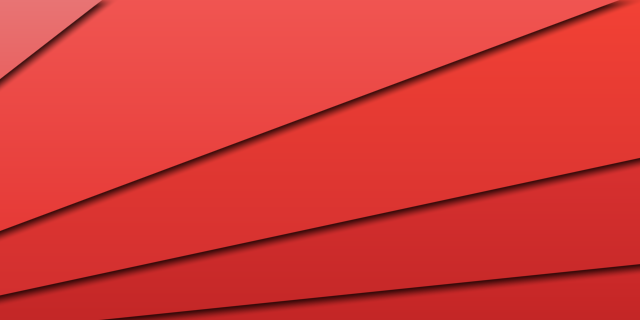
Give the GLSL for this background, as a WebGL 1 fragment shader.

```glsl
precision highp float;
// Stacked red paper sheets with slanted lower edges and soft drop shadows.

uniform vec2 u_resolution;

// Sheet edges: x = height at the left side, y = slope (canvas height = 1)
const vec2 EDGE_CORNER = vec2(0.7526, 0.775);
const vec2 EDGE_UPPER  = vec2(0.2780, 0.373);
const vec2 EDGE_MIDDLE = vec2(0.0768, 0.2148);
const vec2 EDGE_LOWER  = vec2(-0.0323, 0.1034);

// Sheet colours at the top and bottom of each gradient
const vec3 CORNER_TOP = vec3(0.910, 0.455, 0.455);
const vec3 CORNER_LOW = vec3(0.912, 0.385, 0.380);
const vec3 UPPER_TOP  = vec3(0.942, 0.332, 0.318);
const vec3 UPPER_LOW  = vec3(0.900, 0.226, 0.212);
const vec3 MIDDLE_TOP = vec3(0.950, 0.256, 0.208);
const vec3 MIDDLE_LOW = vec3(0.822, 0.184, 0.184);
const vec3 LOWER_TOP  = vec3(0.848, 0.192, 0.188);
const vec3 LOWER_LOW  = vec3(0.765, 0.152, 0.152);
const vec3 BASE_TOP   = vec3(0.805, 0.165, 0.165);
const vec3 BASE_LOW   = vec3(0.765, 0.148, 0.148);

// Shadow falloff, measured outward from a sheet's edge
const vec3 SHADOW_COLOR = vec3(0.06, 0.0, 0.0);
const float SHADOW_START = -0.0105;
const float SHADOW_END = 0.035;
const float SHADOW_ALPHA = 0.96;
const float TOP_FADE_END = 0.024;
const float EDGE_SOFTNESS = 0.0022;

// Vertical gradient between two heights
vec3 gradient(float y, float top, float low, vec3 topColor, vec3 lowColor) {
    return mix(lowColor, topColor, clamp((y - low) / (top - low), 0.0, 1.0));
}

// Lays one sheet and its shadow over the colour below
vec3 laySheet(vec3 below, vec3 sheet, vec2 p, vec2 edge) {
    float outside = (edge.x + edge.y * p.x - p.y) / length(vec2(1.0, edge.y));

    // The shadow also softens under the sheet's top border
    float shadow = 1.0 - smoothstep(SHADOW_START, SHADOW_END, outside);
    shadow *= smoothstep(SHADOW_START, TOP_FADE_END, 1.0 - p.y);
    vec3 shaded = mix(below, SHADOW_COLOR, SHADOW_ALPHA * shadow);

    float softness = max(EDGE_SOFTNESS, 0.75 / u_resolution.y);
    return mix(sheet, shaded, smoothstep(-softness, softness, outside));
}

void main() {
    vec2 p = gl_FragCoord.xy / u_resolution.y;

    // Sheets from the bottom of the stack to the top
    vec3 color = gradient(p.y, 0.18, 0.0, BASE_TOP, BASE_LOW);
    color = laySheet(color, gradient(p.y, 0.50, 0.0, LOWER_TOP, LOWER_LOW), p, EDGE_LOWER);
    color = laySheet(color, gradient(p.y, 1.0, 0.07, MIDDLE_TOP, MIDDLE_LOW), p, EDGE_MIDDLE);
    color = laySheet(color, gradient(p.y, 1.0, 0.27, UPPER_TOP, UPPER_LOW), p, EDGE_UPPER);
    color = laySheet(color, gradient(p.y, 1.0, 0.75, CORNER_TOP, CORNER_LOW), p, EDGE_CORNER);

    gl_FragColor = vec4(color, 1.0);
}
```
